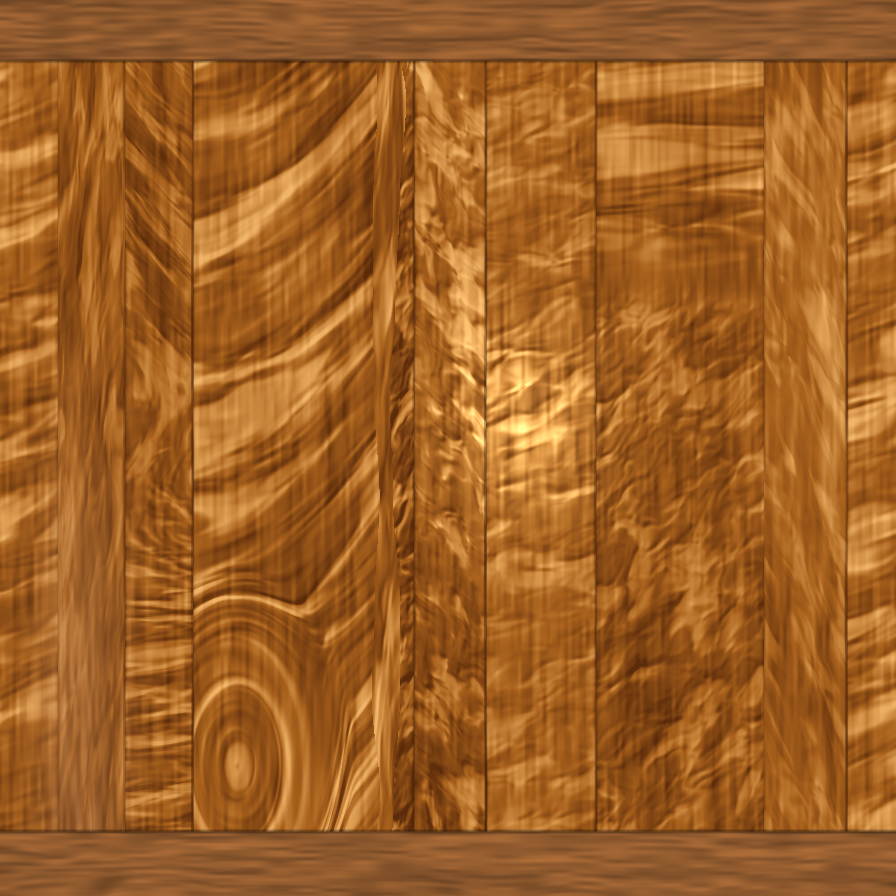
Write a three.js fragment shader that draws this texture.

```glsl
// Varnished quarter-sawn oak panel: figured upright boards between two rails
#define RAIL_TOP 0.932
#define RAIL_BOTTOM 0.072
#define SEAM_WIDTH 0.0013
#define WARP 1.7
#define GRAIN 0.56
#define RELIEF 1.25
#define GLOSS_CENTER vec2(0.580, 0.525)
#define DARK_OAK vec3(0.36, 0.17, 0.04)
#define MID_OAK vec3(0.66, 0.38, 0.11)
#define PALE_OAK vec3(0.92, 0.68, 0.38)
#define RAIL_OAK vec3(0.56, 0.35, 0.18)
#define HAZE vec3(0.70, 0.47, 0.28)

varying vec2 vUv;

float hash(vec2 p) {
  return fract(sin(dot(p, vec2(127.1, 311.7))) * 43758.545);
}

float noise(vec2 p) {
  vec2 i = floor(p), f = fract(p);
  f = f * f * (3.0 - 2.0 * f);
  return mix(mix(hash(i), hash(i + vec2(1.0, 0.0)), f.x),
             mix(hash(i + vec2(0.0, 1.0)), hash(i + 1.0), f.x), f.y);
}

float fbm(vec2 p) {
  float sum = 0.0, amp = 0.57;
  for (int i = 0; i < 3; i++) {
    sum += amp * noise(p);
    p = p * 2.03 + 11.3;
    amp *= 0.5;
  }
  return sum;
}

// Properties of the board under the current point
float boardLeft, flakeAngle, flakeBend, flakeGain, boardTone, seam = 0.0;
vec2 flakeFreq;  // along and across the flakes

void board(float left, vec2 freq, float angle, float bend, float gain, float tone, float depth) {
  float wander = noise(vec2(vUv.y * 9.0, left * 90.0)) - 0.5;
  float d = abs(vUv.x - left - 0.0012 * wander);
  float wear = 0.55 + 0.6 * noise(vec2(left * 70.0, vUv.y * 24.0));
  seam = max(seam, depth * wear * (1.0 - smoothstep(SEAM_WIDTH * 0.4, SEAM_WIDTH * 1.9, d)));
  // Unseamed edges follow the growth of the wood
  if (vUv.x < left + 0.022 * wander * step(depth, 0.01)) return;
  boardLeft = left;
  flakeFreq = freq;
  flakeAngle = angle;
  flakeBend = bend;
  flakeGain = gain;
  boardTone = tone;
}

// Medullary ray figure: stretched, bent and warped noise
float figure(vec2 p) {
  vec2 q = p - vec2(boardLeft, 0.0);
  q.y -= flakeBend * q.x * q.x;
  float c = cos(flakeAngle), s = sin(flakeAngle);
  q = vec2(c * q.x + s * q.y, c * q.y - s * q.x);
  // Oval swirl at the foot of the widest board
  vec2 k = (p - vec2(0.265, 0.145)) * vec2(1.5, 0.85);
  float swirl = smoothstep(0.20, 0.12, length(k)) * step(2.0, flakeBend);
  q = mix(q, vec2(k.x * 0.5, length(k) * 1.1), swirl);
  q = q * flakeFreq + boardLeft * 57.0;
  vec2 bendNoise = vec2(fbm(q * 0.6 + 3.1), fbm(q * 0.6 + 19.7));
  return fbm(q + WARP * (bendNoise - 0.5));
}

vec3 oak(float t) {
  vec3 c = mix(DARK_OAK, MID_OAK, clamp(t * 2.0, 0.0, 1.0));
  return mix(c, PALE_OAK, clamp(t * 1.8 - 0.9, 0.0, 1.1));
}

vec3 panel(vec2 p) {
  // left, frequency, angle, bend, gain, tone, seam depth
  board(-0.020, vec2(12.0, 34.0), 0.25, 1.0, 0.9, 0.02, 0.0);
  board(0.065, vec2(16.0, 85.0), 1.50, 0.0, 0.6, 0.00, 0.25);
  board(0.139, vec2(16.0, 75.0), mix(0.1, -0.9, smoothstep(0.25, 0.6, p.y)), 0.0, 0.75, -0.07, 0.5);
  board(0.215, vec2(10.0, 31.0), 0.20, 2.6, 1.0, 0.01, 0.75);
  board(0.416, vec2(11.0, 60.0), 1.50, 0.0, 0.95, 0.03, 0.0);
  board(0.444, vec2(35.0, 80.0), 1.2, 0.0, 0.95, -0.10, 0.0);
  board(0.462, vec2(30.0, 62.0), -1.05, 0.0, 0.9, 0.0, 0.65);
  board(0.542, vec2(21.0, 42.0), 0.35, 0.0, 0.6, 0.02, 0.95);
  float ribbon = step(0.69, p.y);
  float fade = smoothstep(0.0, 0.05, abs(p.y - 0.69));
  board(0.665, mix(vec2(28.0, 50.0), vec2(8.0, 37.0), ribbon),
        mix(0.85, 0.08, ribbon), 0.0, (0.65 + 0.25 * ribbon) * fade, -0.04, 0.7);
  board(0.853, vec2(17.0, 68.0), -1.2, 0.0, 0.6, 0.07, 0.3);
  board(0.945, vec2(12.0, 34.0), 0.3, 1.0, 0.95, 0.02, 0.75);

  float f = figure(p);
  float relief = f - figure(p + vec2(0.002, -0.004));
  float flake = smoothstep(0.45, 0.72, f) * flakeGain;
  // Pores and fibres run upright at three widths
  float grain = 0.45 * noise(p * vec2(250.0, 24.0)) + 0.3 * noise(p * vec2(150.0, 11.0) + 7.0)
              + 0.25 * noise(p * vec2(55.0, 4.0) + 29.0) - 0.5;
  float cloud = fbm(p * vec2(10.0, 4.0) + 41.0) - 0.5;
  float t = 0.39 + boardTone + 0.46 * flake + GRAIN * grain + 0.42 * cloud;
  vec3 col = oak(t + RELIEF * flakeGain * clamp(relief, -0.22, 0.18));

  // Dull haze on the narrow left board and beside the widest one
  float haze = exp(-pow((p.x - 0.09) / 0.05, 2.0)) * smoothstep(0.75, 0.15, p.y);
  col = mix(col, HAZE + 0.3 * grain, 0.55 * haze);
  col = mix(col, DARK_OAK * 0.75, clamp(seam, 0.0, 1.0) * 0.85);

  // Lamp reflection, broken up by the figure
  vec2 g = (p - GLOSS_CENTER) / vec2(0.085, 0.105);
  float gloss = exp(-dot(g, g)) * (0.4 + 0.7 * flake + 2.0 * relief + 0.9 * grain);
  return col + vec3(0.36, 0.36, 0.27) * max(gloss, 0.0);
}

vec3 rail(vec2 p) {
  float wave = fbm(p * vec2(5.0, 14.0) + 5.0);
  float fine = noise(vec2(p.x * 32.0, p.y * 240.0 + 4.0 * wave));
  float rings = noise(vec2(p.x * 8.0, p.y * 110.0 + 9.0 * wave));
  return RAIL_OAK * (0.74 + 0.30 * fine + 0.22 * rings);
}

void main() {
  vec2 p = vUv;
  float inside = smoothstep(RAIL_BOTTOM - 0.001, RAIL_BOTTOM + 0.001, p.y)
               * (1.0 - smoothstep(RAIL_TOP - 0.001, RAIL_TOP + 0.001, p.y));
  vec3 col = mix(rail(p), panel(p), inside);
  // Shadowed joints along the rails
  float joint = min(abs(p.y - RAIL_TOP), abs(p.y - RAIL_BOTTOM));
  col *= 1.0 - 0.32 * (1.0 - smoothstep(0.0006, 0.0035, joint));
  gl_FragColor = vec4(clamp(col, 0.0, 1.0), 1.0);
}
```
